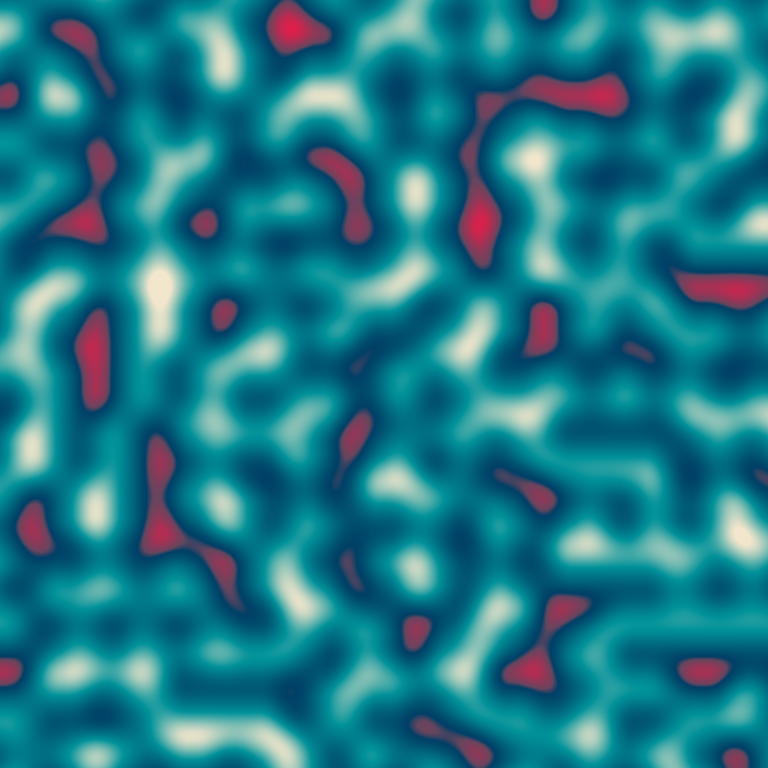
Give the GLSL for this texture, as a WebGL 1 fragment shader.

```glsl
precision highp float;

// Soft blobs of cream and crimson floating in a teal and navy field.
// One octave of gradient noise with eight lattice directions is
// coloured by a ramp: crimson, plum, navy, teal, cream.

uniform vec2 u_resolution;

const float CELLS = 12.0;               // noise cells across the canvas
const vec2 SEED = vec2(37.0, 91.0);     // lattice offset, picks the arrangement
const float DIRECTIONS = 8.0;           // possible gradient directions
const float TAU = 6.2831853;

const vec3 CRIMSON = vec3(0.88, 0.12, 0.29);
const vec3 PLUM    = vec3(0.40, 0.27, 0.37);
const vec3 NAVY    = vec3(0.00, 0.25, 0.40);
const vec3 TEAL    = vec3(0.00, 0.57, 0.60);
const vec3 CREAM   = vec3(0.95, 0.90, 0.80);

// Noise levels at which each colour is reached
const float CRIMSON_LEVEL = -0.62;
const float PLUM_LEVEL    = -0.375;
const float NAVY_LEVEL    = -0.31;
const float TEAL_LEVEL    = 0.14;
const float CREAM_LEVEL   = 0.52;
const float NAVY_BIAS     = 1.15;       // above 1 deepens the midtones

float hash(vec2 p) {
  vec3 q = fract(p.xyx * 0.1031);
  q += dot(q, q.yzx + 33.33);
  return fract((q.x + q.y) * q.z);
}

// Contribution of one lattice corner: its unit gradient dotted with the offset
float cornerSlope(vec2 corner, vec2 offset) {
  float angle = floor(hash(corner + SEED) * DIRECTIONS) * TAU / DIRECTIONS;
  return dot(vec2(cos(angle), sin(angle)), offset);
}

float gradientNoise(vec2 p) {
  vec2 cell = floor(p);
  vec2 f = p - cell;
  vec2 fade = f * f * f * (f * (f * 6.0 - 15.0) + 10.0);
  vec2 e = vec2(1.0, 0.0);
  float bottom = mix(cornerSlope(cell, f),
                     cornerSlope(cell + e.xy, f - e.xy), fade.x);
  float top = mix(cornerSlope(cell + e.yx, f - e.yx),
                  cornerSlope(cell + e.xx, f - e.xx), fade.x);
  return mix(bottom, top, fade.y);
}

// Linear position of a value between two levels, limited to 0..1
float ramp(float low, float high, float value) {
  return clamp((value - low) / (high - low), 0.0, 1.0);
}

vec3 palette(float level) {
  vec3 color = mix(CRIMSON, PLUM, ramp(CRIMSON_LEVEL, PLUM_LEVEL, level));
  color = mix(color, NAVY, ramp(PLUM_LEVEL, NAVY_LEVEL, level));
  color = mix(color, TEAL, pow(ramp(NAVY_LEVEL, TEAL_LEVEL, level), NAVY_BIAS));
  return mix(color, CREAM, ramp(TEAL_LEVEL, CREAM_LEVEL, level));
}

void main() {
  vec2 uv = gl_FragCoord.xy / u_resolution.y;
  gl_FragColor = vec4(palette(gradientNoise(uv * CELLS)), 1.0);
}
```
